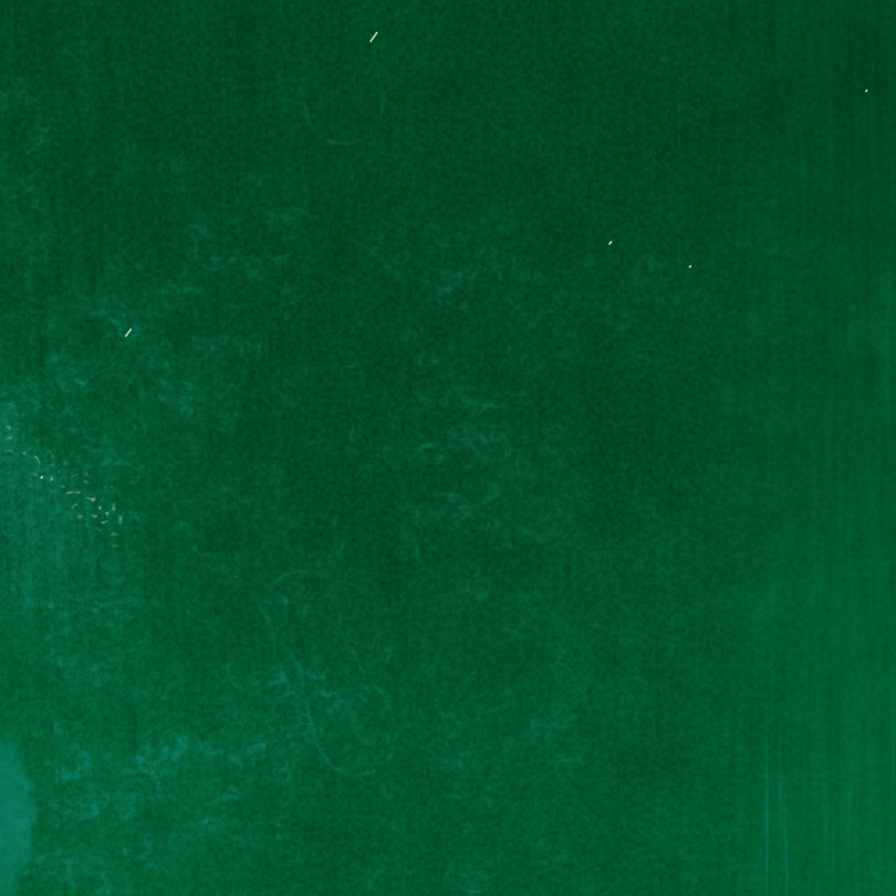
Write a WebGL 2 fragment shader that draws this texture.

```glsl
#version 300 es
precision highp float;
// Worn green painted panel: a soft light gradient with vertical brush streaks,
// cloudy scuffs, faint shoe-sole outlines, chalky teal wear and sparse bright
// chips. Built from layered gradient noise, distance functions and a cell loop.
uniform vec2 u_resolution;
out vec4 fragColor;

#define DEEP_GREEN vec3(0.0, 0.262, 0.126)
#define LIT_GREEN vec3(0.0, 0.392, 0.212)
#define TEAL_DUST vec3(0.05, 0.51, 0.43)
#define CHIP_COLOR vec3(0.72, 0.80, 0.66)
#define MOTTLE 0.34
#define STREAKS 0.26
#define GRAIN 0.40
#define SCUFFS 0.54
#define PRINTS 0.46
#define CHIP_CELLS 11.0
#define CHIP_CHANCE 0.08

vec2 hash2(vec2 cell) {
    uvec2 q = uvec2(ivec2(cell)) * uvec2(1597u, 3812u) + 747u;
    uint n = (q.x ^ (q.y << 9)) * 26699u;
    n = (n ^ (n >> 15)) * 73471u;
    n = (n ^ (n >> 13)) * 40503u;
    n ^= n >> 16;
    return vec2(n & 65535u, n >> 16) / 65535.0;
}
float cornerSlope(vec2 cell, vec2 offset) {
    float angle = 6.2832 * hash2(cell).x;
    return dot(vec2(cos(angle), sin(angle)), offset);
}
// Gradient noise, roughly -0.7 to 0.7
float noise(vec2 p) {
    vec2 i = floor(p), f = p - i, e = vec2(1.0, 0.0);
    vec2 w = f * f * f * (f * (f * 6.0 - 15.0) + 10.0);
    return mix(mix(cornerSlope(i, f), cornerSlope(i + e.xy, f - e.xy), w.x),
               mix(cornerSlope(i + e.yx, f - e.yx), cornerSlope(i + 1.0, f - 1.0), w.x), w.y);
}
float fbm(vec2 p) {
    float sum = 0.0, amp = 1.0;
    for (int i = 0; i < 4; i++) {
        sum += amp * noise(p);
        p = mat2(1.6, 1.2, -1.2, 1.6) * p + 7.3;
        amp *= 0.6;
    }
    return sum;
}
float fall(float from, float to, float x) { return 1.0 - smoothstep(from, to, x); }

float segment(vec2 p, vec2 a, vec2 b) {
    vec2 d = b - a;
    return length(p - a - d * clamp(dot(p - a, d) / dot(d, d), 0.0, 1.0));
}
// Faint, broken outline of a shoe sole with a dusty inside
float solePrint(vec2 p, vec2 center, float tilt) {
    vec2 q = mat2(cos(tilt), sin(tilt), -sin(tilt), cos(tilt)) * (p - center);
    q.x += 0.006 * noise(p * 28.0);
    float halfWidth = 0.038 - 0.007 * cos((q.y - 0.025) * 36.0);
    float d = segment(q, vec2(0.0, -0.08), vec2(0.0, 0.08)) - halfWidth;
    float broken = 0.2 + 0.8 * smoothstep(-0.5, 0.5, fbm(p * 23.0 + center * 40.0));
    float rim = exp(-pow(d / 0.0024, 2.0)) * broken;
    float dust = fall(-0.008, 0.0, d) * smoothstep(-0.1, 0.7, fbm(p * 50.0));
    return rim * (q.x < 0.0 ? 1.0 : 0.6) + 0.35 * dust;
}
// Sparse short slivers, one candidate per cell
float chips(vec2 p) {
    float cover = 0.0, edge = 0.7 / u_resolution.y;
    for (int k = 0; k < 9; k++) {
        vec2 cell = floor(p * CHIP_CELLS) + vec2(k % 3, k / 3) - 1.0;
        vec2 pick = hash2(cell + 31.0), spot = hash2(cell + 77.0);
        vec2 at = (cell + spot) / CHIP_CELLS;
        float angle = 0.3 + 1.1 * spot.x;
        vec2 reach = vec2(cos(angle), sin(angle)) * (0.0005 + 0.008 * pick.y * pick.y);
        float d = segment(p, at - reach, at + reach) - 0.0012;
        cover += step(pick.x, CHIP_CHANCE) * fall(-edge, edge, d);
    }
    return min(cover, 1.0);
}

void main() {
    vec2 p = gl_FragCoord.xy / u_resolution.y;
    float leftSide = fall(0.0, 0.42, p.x), rightSide = smoothstep(0.70, 1.0, p.x);
    // Broad light, darkest along the top and through the middle
    float light = 0.12 + 0.46 * fall(0.0, 0.75, p.y) + 0.30 * leftSide * fall(0.45, 1.1, p.y)
                + 0.34 * rightSide * fall(0.3, 0.95, p.y);
    float cloud = fbm(p * 4.0 + 3.0);
    light += MOTTLE * (0.4 * cloud + 0.5 * fbm(p * 17.0 + 9.0));
    // Vertical brushing and fine grain, rougher on the worn left
    vec2 brushed = p + vec2(0.05 * leftSide * p.y, 0.0);
    float brush = noise(brushed * vec2(75.0, 4.0)) + 0.8 * noise(brushed * vec2(170.0, 9.0) + 5.0);
    light += STREAKS * brush * (0.35 + 0.5 * leftSide + 0.6 * rightSide);
    float grain = noise(p * 130.0) + noise(p * vec2(250.0, 220.0) + 8.0);
    light += GRAIN * grain * (1.0 - 0.45 * rightSide);
    // Rubbed haze broken into fine specks, denser low and left of centre
    vec2 warp = 0.02 * vec2(noise(p * 13.0), noise(p * 13.0 + 20.0));
    float rubbed = smoothstep(-0.35, 1.0, fbm((p + warp) * vec2(20.0, 23.0)) + 0.5 * cloud);
    float speckle = smoothstep(-0.2, 0.9, fbm((p + warp) * vec2(75.0, 90.0)) + 0.3 * cloud);
    float zone = fall(0.45, 0.88, p.x) * fall(0.55, 0.95, p.y);
    float dust = SCUFFS * (rubbed * (0.25 + 1.5 * speckle) + 0.12 * speckle)
               * (0.15 + 0.6 * zone + 0.2 * leftSide);
    // Shoe soles and thin scratches near the lower right
    dust += PRINTS * solePrint(p, vec2(0.370, 0.245), -0.42);
    dust += 0.55 * PRINTS * solePrint(p, vec2(0.375, 0.955), -0.12) * fall(0.90, 0.97, p.y);
    float scratch = smoothstep(0.15, 0.6, noise(p * vec2(135.0, 5.0) + 41.0));
    dust += 0.4 * scratch * smoothstep(0.74, 0.86, p.x) * fall(0.02, 0.32, p.y);
    // Chalky wear along the left edge
    float ragged = 0.02 * fbm(p * 30.0), ridge = 0.53 - 0.75 * p.x + ragged;
    float wear = fall(0.02, 0.19, p.x) * fall(-0.01, 0.03, p.y - ridge) * smoothstep(0.22, 0.46, p.y);
    float corner = length((p - vec2(-0.005, 0.085)) / vec2(0.045, 0.095)) + 9.0 * ragged;
    dust += 0.44 * wear * (0.8 + 0.5 * brush + 0.4 * grain) + 0.5 * fall(0.8, 1.08, corner);
    float flecks = smoothstep(0.15, 0.6, noise(p * vec2(130.0, 150.0)) + 0.2 * cloud);
    flecks *= exp(-pow((p.y - ridge + 0.015) / 0.022, 2.0)) * fall(0.12, 0.16, p.x);
    // Paint, then dust, then bare chips
    vec3 color = mix(DEEP_GREEN, LIT_GREEN, clamp(light, -0.15, 1.2));
    color = mix(color, TEAL_DUST, clamp(dust, 0.0, 0.85));
    color = mix(color, CHIP_COLOR, max(0.6 * flecks, 0.9 * chips(p)));
    fragColor = vec4(max(color, 0.0), 1.0);
}
```
